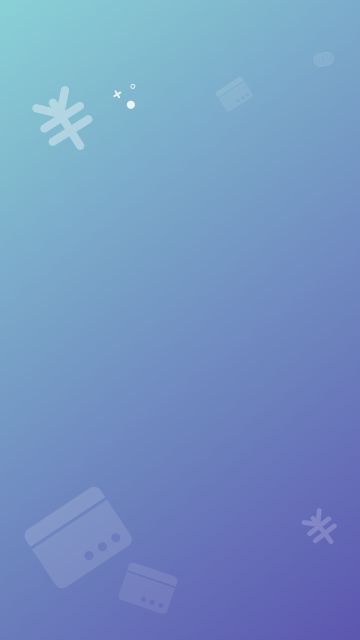
Write a Shadertoy shader that draws this background.

```glsl
// Teal to violet diagonal gradient with faint tilted cards, sprigs, coins and small sparks.
#define TEAL vec3(0.54, 0.82, 0.84)
#define VIOLET vec3(0.36, 0.34, 0.69)
#define SLANT 0.30          // share of the gradient that runs sideways
#define CARD_ALPHA 0.115
#define SPRIG_ALPHA 0.38
#define SPARK_ALPHA 0.85
#define COIN_ALPHA 0.15

// Lengths are hundredths of the canvas width, with y running down.
float coverage(float d) {
    return clamp(0.5 - d * iResolution.x / 100.0, 0.0, 1.0);
}

vec2 toLocal(vec2 p, vec2 centre, float angle, float size) {
    float c = cos(angle), s = sin(angle);
    vec2 d = p - centre;
    return vec2(c * d.x - s * d.y, s * d.x + c * d.y) / size;
}

float segment(vec2 p, vec2 a, vec2 b) {
    vec2 ab = b - a;
    return length(p - a - ab * clamp(dot(p - a, ab) / dot(ab, ab), 0.0, 1.0));
}

float roundBox(vec2 p, vec2 halfSize, float radius) {
    vec2 q = abs(p) - halfSize + radius;
    return length(max(q, 0.0)) + min(max(q.x, q.y), 0.0) - radius;
}

// Three-pronged twig with two crossbars
float sprig(vec2 p, vec2 centre, float angle, float size) {
    vec2 q = toLocal(p, centre, angle, size);
    vec2 m = vec2(abs(q.x), q.y);
    float d = segment(q, vec2(0.0, -0.36), vec2(0.0, 1.0));
    d = min(d, segment(m, vec2(0.0), vec2(0.45, -0.47)));
    for (int i = 0; i < 2; i++) {
        float y = 0.10 + 0.42 * float(i);
        d = min(d, segment(m, vec2(0.0, y), vec2(0.56, y)));
    }
    return coverage((d - 0.11) * size);
}

// Rounded card with a groove and three holes; the top band is brighter
float card(vec2 p, vec2 centre, float angle, float size) {
    vec2 q = toLocal(p, centre, angle, size);
    float mask = coverage(roundBox(q, vec2(1.0, 0.77), 0.18) * size);
    mask *= 1.0 - coverage((abs(q.y + 0.38) - 0.035) * size);
    for (int i = 0; i < 3; i++) {
        vec2 hole = vec2(-0.02 + 0.357 * float(i), 0.47);
        mask *= 1.0 - coverage((length(q - hole) - 0.10) * size);
    }
    return mask * (1.0 + 0.25 * coverage((q.y + 0.38) * size));
}

// Overlapping coin rims
float coins(vec2 p, vec2 centre) {
    float mask = 0.0;
    for (int i = 0; i < 3; i++) {
        vec2 q = p - centre - vec2(0.9, -0.2) * float(i - 1);
        float r = length(q) - 1.75;
        mask = max(mask, max(0.45 * coverage(r), coverage(abs(r) - 0.14)));
    }
    return mask;
}

// Ring, tilted cross and dot
float sparks(vec2 p) {
    float ring = abs(length(p - vec2(36.9, 24.0)) - 0.53) - 0.13;
    vec2 q = abs(toLocal(p, vec2(32.6, 26.2), 0.55, 1.0));
    float cross = min(segment(q, vec2(0.0), vec2(0.95, 0.0)),
                      segment(q, vec2(0.0), vec2(0.0, 0.95))) - 0.26;
    float dot_ = length(p - vec2(36.35, 29.1)) - 1.12;
    return coverage(min(min(ring, cross), dot_));
}

void mainImage(out vec4 fragColor, in vec2 fragCoord) {
    vec2 uv = fragCoord / iResolution.xy;
    vec2 p = 100.0 * vec2(fragCoord.x, iResolution.y - fragCoord.y) / iResolution.x;

    // Background
    vec3 color = mix(TEAL, VIOLET, mix(1.0 - uv.y, uv.x, SLANT));

    // Translucent white shapes
    float white = CARD_ALPHA * card(p, vec2(21.7, 149.3), 0.585, 12.5);
    white += 0.7 * CARD_ALPHA * card(p, vec2(41.1, 163.4), -0.33, 7.1);
    white += 0.8 * CARD_ALPHA * card(p, vec2(65.1, 26.2), 0.57, 4.3);
    white += SPRIG_ALPHA * sprig(p, vec2(16.7, 31.7), 0.564, 10.4);
    white += 0.5 * SPRIG_ALPHA * sprig(p, vec2(88.3, 145.7), 0.66, 6.0);
    white += COIN_ALPHA * coins(p, vec2(89.9, 16.5));
    white += SPARK_ALPHA * sparks(p);

    fragColor = vec4(mix(color, vec3(1.0), white), 1.0);
}
```
